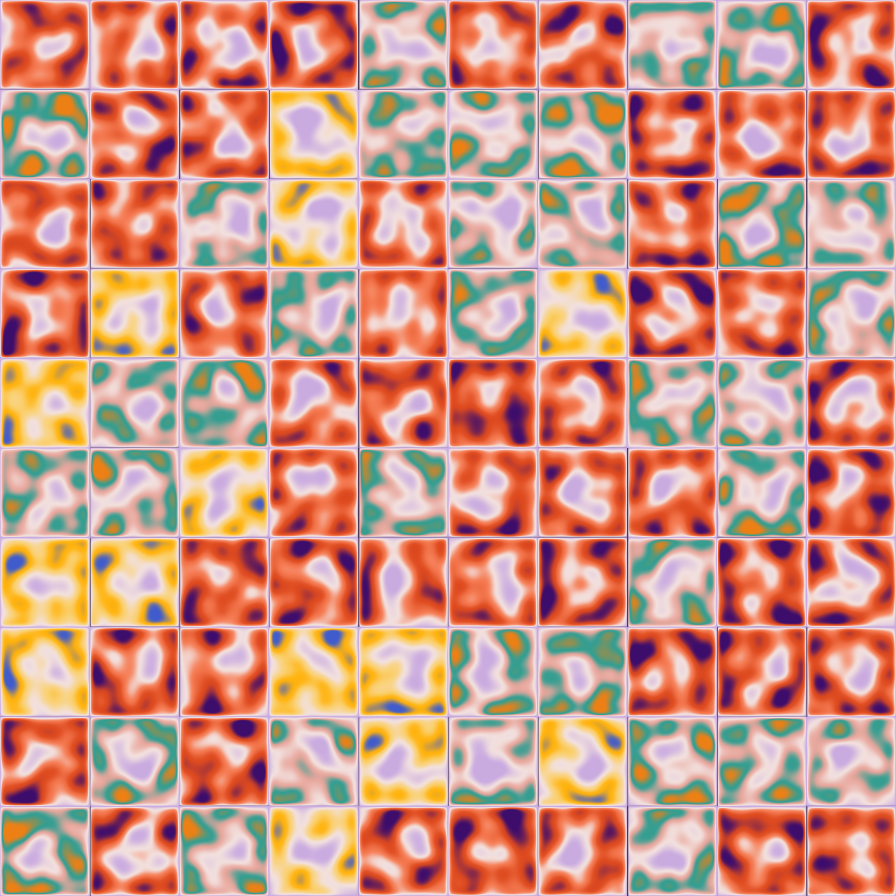
A three.js fragment shader for this pattern:

```glsl
// A ten by ten grid of square tiles, each holding a soft, blurry ring of blobs.
// Gradient noise plus a radial rise gives a height per tile, which one of three
// colour ramps paints; heights sink at the rims and some seams carry a hairline.
varying vec2 vUv;

const float TILES = 10.0;
const float BLOB_SCALE = 3.0;
const float RED_SHARE = 0.43;
const float YELLOW_SHARE = 0.22;
const vec3 LAVENDER = vec3(0.79, 0.67, 0.88);
const vec3 CREAM = vec3(0.95, 0.88, 0.87);
const vec3 SEAM = vec3(0.20, 0.14, 0.24);

float hash(vec2 p) {
  return fract(sin(dot(p, vec2(127.1, 311.7))) * 43758.5453);
}

// Slope contribution of one lattice corner
float cornerSlope(vec2 corner, vec2 offset) {
  float angle = 6.28319 * hash(corner);
  return dot(vec2(cos(angle), sin(angle)), offset);
}

float gradientNoise(vec2 p) {
  vec2 i = floor(p);
  vec2 f = fract(p);
  vec2 u = f * f * f * (f * (f * 6.0 - 15.0) + 10.0);
  vec2 e = vec2(1.0, 0.0);
  float low = mix(cornerSlope(i, f), cornerSlope(i + e.xy, f - e.xy), u.x);
  float high = mix(cornerSlope(i + e.yx, f - e.yx), cornerSlope(i + e.xx, f - e.xx), u.x);
  return mix(low, high, u.y);
}

// Rises quickly from 0 at the tile rim to 1 inside
float rimFade(vec2 p) {
  vec2 rise = 1.0 - exp(-42.0 * p * (1.0 - p));
  return rise.x * rise.y;
}

// Height of the blobs: low in the middle, high around it
float blobHeight(vec2 p, vec2 cell, float lift) {
  float ring = smoothstep(0.08, 0.46, length(p - 0.5));
  float noise = gradientNoise(p * BLOB_SCALE + cell * 17.0 + 0.37);
  float tileShift = 0.16 * (hash(cell + 41.3) - 0.5);
  return (0.22 + lift + tileShift + 0.42 * ring + 0.78 * noise) * rimFade(p);
}

// Five colour ramp from lavender up to the peak colour
vec3 ramp(float h, vec3 middle, vec3 strong, vec3 peak) {
  vec3 color = mix(LAVENDER, CREAM, smoothstep(0.0, 0.32, h));
  color = mix(color, middle, smoothstep(0.28, 0.52, h));
  color = mix(color, strong, smoothstep(0.48, 0.70, h));
  return mix(color, peak, smoothstep(0.68, 0.98, h));
}

vec3 tileColor(vec2 p, vec2 cell) {
  float pick = hash(cell + 7.9);
  if (pick < RED_SHARE) {
    return ramp(blobHeight(p, cell, 0.08),
      vec3(0.96, 0.48, 0.32), vec3(0.87, 0.29, 0.12), vec3(0.24, 0.05, 0.42));
  }
  if (pick < RED_SHARE + YELLOW_SHARE) {
    return ramp(blobHeight(p, cell, 0.0),
      vec3(0.98, 0.82, 0.46), vec3(1.00, 0.70, 0.05), vec3(0.25, 0.36, 0.80));
  }
  return ramp(blobHeight(p, cell, 0.01),
    vec3(0.91, 0.65, 0.61), vec3(0.20, 0.62, 0.57), vec3(0.93, 0.50, 0.08));
}

// Hairline strength at a seam, strong on only some tiles
float hairline(float distanceToSeam, float strength) {
  return strength * (1.0 - smoothstep(0.004, 0.020, distanceToSeam));
}

void main() {
  vec2 grid = vUv * TILES;
  vec2 cell = floor(grid);
  vec2 p = fract(grid);
  vec3 color = tileColor(p, cell);

  // Dark upright seams and fainter level ones, none on the outer border
  float upright = 0.85 * smoothstep(0.35, 0.95, hash(cell + 3.1)) * step(0.5, cell.x);
  float level = 0.35 * smoothstep(0.40, 1.00, hash(cell + 5.7)) * step(0.5, cell.y);
  float seam = max(hairline(p.x, upright), hairline(p.y, level));

  gl_FragColor = vec4(mix(color, SEAM, seam), 1.0);
}
```
